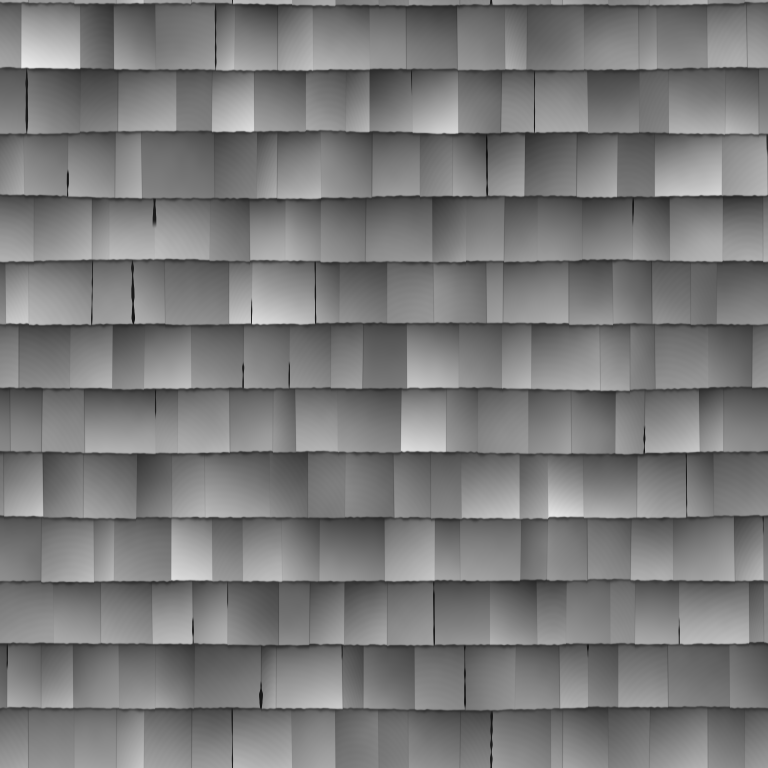
Reproduce this texture map procedurally as a Shadertoy shader.

```glsl
const float ROWS = 12.0;
const float COLUMNS = 18.0;
const float ROW_OFFSET = 0.08;
const float GAP_TONE = 0.1;
const float BUTT_TONE = 0.2;

float hash(vec2 p) {
    return fract(sin(dot(p, vec2(127.1, 311.7))) * 43758.5453);
}

// Noise along x that repeats after a whole number of cells
float wrapNoise(float x, float period, float seed) {
    float cell = floor(x);
    float f = fract(x);
    f = f * f * (3.0 - 2.0 * f);
    return mix(hash(vec2(mod(cell, period), seed)),
               hash(vec2(mod(cell + 1.0, period), seed)), f);
}

// Random value of one shingle, periodic in both directions
float shingleHash(float id, float row, float seed) {
    return hash(vec2(mod(id, COLUMNS) + seed * 23.0, mod(row, ROWS) + seed * 7.0));
}

// Left side of a shingle, slightly out of plumb
float jointPosition(float id, float row, float down) {
    float lean = (shingleHash(id, row, 2.0) - 0.5) * 0.05;
    return id + (shingleHash(id, row, 1.0) - 0.5) * 0.75 + lean * (down - 0.5);
}

// Grey of one shingle: dark under the course above, light at its butt
float shingleTone(float x, float id, float row, float down) {
    float left = jointPosition(id, row, down);
    float right = jointPosition(id + 1.0, row, down);
    float across = (x - left) / (right - left) - 0.5;
    float raised = smoothstep(0.72, 1.0, shingleHash(id, row, 5.0));
    float top = 0.25 + 0.14 * shingleHash(id, row, 3.0) + 0.1 * raised;
    float bottom = 0.5 + 0.2 * shingleHash(id, row, 4.0) + 0.22 * raised;
    float tone = mix(top, bottom, pow(down, 0.85));
    tone += across * (shingleHash(id, row, 6.0) - 0.5) * 0.3;

    // Faint growth rings
    vec2 center = vec2(shingleHash(id, row, 7.0) * 3.0 - 1.5, 1.8);
    float rings = sin(length(vec2(across, down) - center) * 60.0);
    return tone + 0.004 * rings * shingleHash(id, row, 8.0);
}

// Darkness of the open split at a joint
float splitMask(float d, float id, float row, float down, float blur) {
    float open = step(shingleHash(id, row, 9.0), 0.13);
    float kind = shingleHash(id, row, 10.0);
    float start = kind > 0.75 ? 0.55 : -0.1;
    float end = kind < 0.45 ? 0.2 + kind * 0.7 : 1.1;
    float extent = smoothstep(start, start + 0.1, down)
                 * (1.0 - smoothstep(end - 0.15, end, down));
    float size = shingleHash(id, row, 11.0);
    float halfWidth = 0.01 + 0.025 * size * size * size;
    halfWidth *= 0.4 + 1.2 * wrapNoise(down * 9.0, 64.0, mod(id, COLUMNS) + mod(row, ROWS) * 19.0);
    return open * extent * (1.0 - smoothstep(halfWidth - blur, halfWidth + blur, abs(d)));
}

// One course: x holds its grey, y how far its butt hangs down
vec2 course(float u, float v, float row, float pixel) {
    float down = clamp(v - row, 0.0, 1.0);
    float wrappedRow = mod(row, ROWS);
    float x = u * COLUMNS + hash(vec2(wrappedRow, 4.7)) * COLUMNS;
    float blur = max(pixel * COLUMNS * 0.6, 0.012);

    float id = floor(x + 0.5);
    float d = x - jointPosition(id, row, down);
    float side = smoothstep(-blur, blur, d);
    float tone = mix(shingleTone(x, id - 1.0, row, down),
                     shingleTone(x, id, row, down), side);

    // Closed joints are thin and weak, open ones nearly black
    float seam = exp(-d * d / (blur * blur));
    float seamDepth = shingleHash(id, row, 12.0);
    tone *= 1.0 - seam * (0.02 + 0.2 * seamDepth * seamDepth);
    tone = mix(tone, GAP_TONE, splitMask(d, id, row, down, blur));

    // Nearly level butts with small steps and slight fraying
    float hang = mix(shingleHash(id - 1.0, row, 13.0), shingleHash(id, row, 13.0), side);
    float drop = (hang - 0.5) * 0.025;
    drop += (wrapNoise(u * 5.0, 5.0, wrappedRow + 31.0) - 0.5) * 0.05;
    drop += (wrapNoise(u * 230.0, 230.0, wrappedRow + 53.0) - 0.5) * 0.014;
    return vec2(tone, drop);
}

// Soft mottling that wraps on both axes
float mottling(vec2 uv, vec2 cells, float seed) {
    float y = uv.y * cells.y;
    float row = floor(y);
    float f = smoothstep(0.0, 1.0, fract(y));
    return mix(wrapNoise(uv.x * cells.x, cells.x, mod(row, cells.y) + seed),
               wrapNoise(uv.x * cells.x, cells.x, mod(row + 1.0, cells.y) + seed), f) - 0.5;
}

void mainImage(out vec4 fragColor, in vec2 fragCoord) {
    vec2 uv = fragCoord / iResolution.xy;
    float pixel = 1.0 / iResolution.y;
    float v = (1.0 - uv.y) * ROWS - ROW_OFFSET;

    // The two courses that meet at the nearest butt line
    float line = floor(v + 0.5);
    vec2 upper = course(uv.x, v, line - 1.0, pixel);
    vec2 lower = course(uv.x, v, line, pixel);
    float below = v - line - upper.y;
    float blur = max(pixel * ROWS * 0.8, 0.014);
    float tone = mix(upper.x, lower.x, smoothstep(-blur, blur, below));

    // Contact shadow: patchy and soft, fading downwards
    float fray = wrapNoise(uv.x * 110.0, 110.0, mod(line, ROWS) + 70.0);
    float reach = below < 0.0 ? 0.016 : 0.02 + 0.022 * fray;
    float strength = 0.45 + 0.4 * fray;
    tone = mix(tone, BUTT_TONE, strength * exp(-below * below / (reach * reach)));
    tone *= 1.0 - 0.12 * exp(-max(below, 0.0) * 9.0) * smoothstep(-blur, blur, below);

    tone += mottling(uv, vec2(72.0, 48.0), 90.0) * 0.012;
    tone += mottling(uv, vec2(14.0, 16.0), 160.0) * 0.09;
    fragColor = vec4(vec3(clamp(tone, 0.0, 1.0)), 1.0);
}
```
